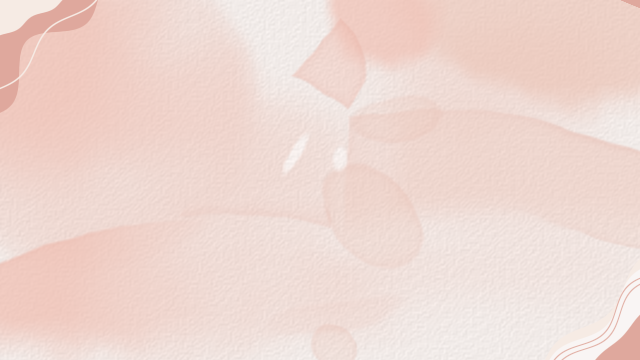
Give the GLSL for this background, as a Shadertoy shader.

```glsl
#define PAPER vec3(0.945, 0.922, 0.912)
#define BLUSH vec3(0.935, 0.835, 0.805)
#define ROSE vec3(0.940, 0.770, 0.725)
#define PEACH vec3(0.925, 0.785, 0.735)
#define CLAY vec3(0.875, 0.660, 0.615)
#define CREAM vec3(0.965, 0.920, 0.895)
#define WHITE vec3(0.975, 0.960, 0.955)
#define WARP 0.045
#define GRAIN_SCALE 150.0
#define GRAIN_DEPTH 0.045
#define RIM_WIDTH 0.008

float hash(vec2 p) {
    return fract(sin(dot(p, vec2(127.1, 311.7))) * 43758.5453);
}

float noise(vec2 p) {
    vec2 i = floor(p), f = fract(p);
    f = f * f * (3.0 - 2.0 * f);
    return mix(mix(hash(i), hash(i + vec2(1, 0)), f.x),
               mix(hash(i + vec2(0, 1)), hash(i + vec2(1, 1)), f.x), f.y);
}

float fbm(vec2 p) {
    float sum = 0.0, amp = 0.5;
    for (int i = 0; i < 5; i++) {
        sum += amp * noise(p);
        p = mat2(1.6, 1.2, -1.2, 1.6) * p + 7.3;
        amp *= 0.5;
    }
    return sum;
}

// Approximate signed distance to a turned ellipse
float ellipse(vec2 p, vec2 centre, vec2 radii, float angle) {
    float c = cos(angle), s = sin(angle);
    vec2 q = mat2(c, -s, s, c) * (p - centre);
    return (length(q / radii) - 1.0) * min(radii.x, radii.y);
}

// Pigment with a soft edge and a darker dried rim just inside it
void stain(inout vec3 col, float d, float soft, vec3 tint, float amount, float rim) {
    float inside = 1.0 - smoothstep(-soft, soft, d);
    col = mix(col, tint, clamp(amount * inside, 0.0, 1.0));
    float line = exp(-abs(d) / RIM_WIDTH) * inside;
    col *= 1.0 - rim * line * vec3(0.25, 0.8, 0.9);
}

// Wavy radius of a corner shape, lowest at v = centre
float wave(float v, float mid, float amp, float centre, float period) {
    return mid - amp * cos(6.2832 * (v - centre) / period);
}

float cover(float d) {
    return 1.0 - smoothstep(-0.75, 0.75, d * iResolution.y);
}

// Distance from a corner (x) and position across its diagonal (y)
vec2 diagonal(vec2 a) {
    return vec2(a.x + a.y, a.x - a.y) * 0.7071;
}

vec3 washes(vec2 p) {
    vec2 drift = vec2(fbm(p * 5.0), fbm(p * 5.0 + 31.0)) - 0.48;
    vec2 q = p + WARP * drift;
    vec2 s = p + 3.0 * WARP * drift;
    float pool = 0.7 + 0.6 * fbm(p * 4.0 + 12.0);
    vec3 col = PAPER;

    // Left side
    stain(col, ellipse(q, vec2(0.24, 0.70), vec2(0.46, 0.44), 0.0), 0.05, BLUSH, 0.65 * pool, 0.03);
    stain(col, ellipse(s, vec2(0.35, 0.48), vec2(0.52, 0.20), 0.0), 0.10, BLUSH, 0.55 * pool, 0.0);
    stain(col, ellipse(s, vec2(0.06, 0.86), vec2(0.32, 0.32), 0.0), 0.16, ROSE, 0.80, 0.0);
    stain(col, ellipse(s, vec2(0.46, 0.71), vec2(0.24, 0.12), 0.0), 0.11, ROSE, 0.40, 0.0);

    // Centre, with a dried lower edge
    float edge = 0.405 - 0.032 * smoothstep(0.6, 0.92, q.x);
    stain(col, ellipse(s, vec2(0.74, 0.53), vec2(0.28, 0.17), 0.0), 0.10, BLUSH, 0.50 * pool, 0.0);
    float sheet = max(max(edge - q.y, q.y - 0.48), abs(q.x - 0.71) - 0.21);
    stain(col, sheet + 0.04 * smoothstep(0.39, 0.48, q.y), 0.008, BLUSH,
          0.55 * (1.0 - smoothstep(0.39, 0.47, q.y)), 0.08 * (1.0 - smoothstep(0.39, 0.45, q.y)));

    // Top right
    stain(col, ellipse(s, vec2(1.38, 0.78), vec2(0.34, 0.15), 0.0), 0.08, BLUSH, 0.75 * pool, 0.0);
    stain(col, ellipse(s, vec2(1.58, 0.95), vec2(0.46, 0.23), -0.12), 0.045, PEACH, 0.75, 0.0);
    stain(col, ellipse(s, vec2(1.06, 0.97), vec2(0.14, 0.15), 0.0), 0.04, ROSE, 0.80, 0.0);

    // Pointed petal
    vec2 tip = q - vec2(0.80, 0.803);
    float petal = max(dot(tip, vec2(-0.56, -0.83)), dot(tip, vec2(-0.71, 0.71)));
    petal = max(petal, length(q - vec2(0.84, 0.82)) - 0.17);
    stain(col, petal, 0.006, ROSE, 0.50 * pool, 0.07);

    // Broad band on the right
    float top = 0.694 - 0.34 * (q.x - 1.2) * (q.x - 1.2);
    float base = 0.43 - 0.115 * smoothstep(1.35, 1.78, q.x);
    float right = smoothstep(1.25, 1.65, q.x);
    stain(col, max(q.y - top, 0.96 - q.x), 0.007, BLUSH,
          0.65 * smoothstep(0.30, 0.48, q.y), 0.05 * smoothstep(0.5, 0.6, q.y));
    stain(col, max(max(q.y - top, base - q.y), 1.1 - q.x), mix(0.06, 0.007, right), PEACH, 0.32 * pool, 0.06 * right);
    stain(col, ellipse(q, vec2(1.10, 0.67), vec2(0.13, 0.06), 0.1), 0.008, PEACH, 0.25, 0.04);
    stain(col, ellipse(q, vec2(1.04, 0.40), vec2(0.17, 0.11), -0.85), 0.008, PEACH, 0.32 * pool, 0.05);
    stain(col, ellipse(s, vec2(1.45, 0.26), vec2(0.32, 0.14), 0.0), 0.10, BLUSH, 0.35, 0.0);

    // Lower left band and fading strokes
    float rest = max(1.0 - q.x / 0.5, 0.0);
    float crest = 0.271 + 0.123 * (1.0 - rest * rest);
    float fade = 1.0 - smoothstep(0.12, 0.65, s.x);
    stain(col, ellipse(s, vec2(0.65, 0.19), vec2(0.48, 0.15), 0.05), 0.10, BLUSH, 0.70 * pool, 0.0);
    stain(col, q.y - crest, 0.007, ROSE, 0.85 * fade * smoothstep(-0.03, 0.13, s.y), 0.05 * fade);
    stain(col, ellipse(q, vec2(0.93, 0.12), vec2(0.19, 0.04), 0.2), 0.012, BLUSH, 0.35, 0.02);
    stain(col, ellipse(q, vec2(0.925, 0.035), vec2(0.06, 0.065), 0.0), 0.006, PEACH, 0.28, 0.05);

    // Bare paper gaps
    stain(col, ellipse(q, vec2(0.823, 0.567), vec2(0.058, 0.014), 1.08), 0.005, WHITE, 0.8, 0.0);
    stain(col, ellipse(q, vec2(0.94, 0.56), vec2(0.018, 0.03), 0.0), 0.006, WHITE, 0.7, 0.0);
    stain(col, ellipse(q, vec2(1.75, 0.645), vec2(0.07, 0.025), -0.25), 0.012, PAPER, 0.75, 0.0);
    return col;
}

void mainImage(out vec4 fragColor, in vec2 fragCoord) {
    vec2 p = fragCoord / iResolution.y;
    float width = iResolution.x / iResolution.y;
    vec3 col = washes(p);

    // Embossed grain, deepest on pale paper
    vec2 g = p * GRAIN_SCALE;
    float relief = noise(g) - noise(g + vec2(0.5, -0.5));
    col += relief * GRAIN_DEPTH * mix(0.4, 1.0, smoothstep(0.78, 0.9, col.g));

    // Upper left corner
    vec2 c = diagonal(vec2(p.x, 1.0 - p.y));
    col = mix(col, CLAY, cover(c.x - wave(c.y, 0.169, 0.037, -0.028, 0.29) - 0.7 * c.y * c.y));
    col = mix(col, CREAM, cover(c.x - wave(c.y, 0.093, 0.006, 0.03, 0.11) - 0.27 * c.y));
    col = mix(col, CREAM, cover(abs(c.x - wave(c.y, 0.171, 0.019, 0.035, 0.287)) - 0.0022));

    // Lower right corner
    c = diagonal(vec2(width - p.x, p.y));
    col = mix(col, CREAM, cover(c.x - wave(c.y, 0.176, 0.023, -0.032, 0.324)));
    col = mix(col, WHITE, cover(c.x - wave(c.y, 0.158, 0.024, 0.0, 0.30)));
    col = mix(col, CLAY, cover(c.x - wave(c.y, 0.085, 0.004, -0.01, 0.16)));
    float thread = wave(c.y, 0.146, 0.023, 0.018, 0.278);
    for (int i = 0; i < 2; i++)
        col = mix(col, CLAY, 0.9 * cover(abs(c.x - thread + 0.016 * float(i)) - 0.0016));

    fragColor = vec4(col, 1.0);
}
```
